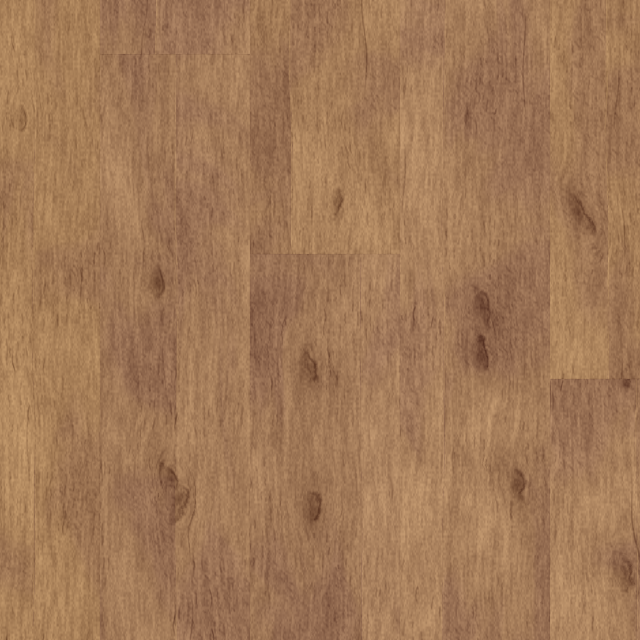
This texture is drawn by a WebGL 2 fragment shader. Its source:

```glsl
#version 300 es
precision highp float;
// Brown oak floorboards running upright, with fibres, pores, knots and hairline cracks.

uniform vec2 u_resolution;
out vec4 fragColor;

const vec3 BASE = vec3(0.648, 0.489, 0.351);
const vec3 TONE_AXIS = vec3(1.0, 0.95, 0.74);    // colour change per unit of tone
const vec3 SHADE_TINT = vec3(-0.002, -0.004, 0.012); // cooler hue of dark patches
const float PLANK_WIDTH = 0.2344;
const float PLANK_START = 0.156;
const float JOINTS[5] = float[5](1.5, 0.915, 0.603, 1.4, 0.408);
const float STRIP_CONTRAST = 0.055;
const float PATCH_CONTRAST = 0.078;
const float FIBRE_CONTRAST = 0.085;
const float GRIT_CONTRAST = 0.085;
const float PORE_DEPTH = 0.085;
const float CRACK_DEPTH = 0.15;
const float SEAM_DEPTH = 0.022;
const float KNOT_SPACING = 0.25;
const float KNOT_CHANCE = 0.6;
const vec2 KNOT_SIZE = vec2(0.013, 0.028);

float hash(vec2 p) {
    vec3 q = fract(vec3(p.xyx) * 0.1031);
    q += dot(q, q.yzx + 33.33);
    return fract((q.x + q.y) * q.z);
}

float valueNoise(vec2 p) {
    vec2 i = floor(p), f = fract(p);
    f = f * f * (3.0 - 2.0 * f);
    return mix(mix(hash(i), hash(i + vec2(1, 0)), f.x),
               mix(hash(i + vec2(0, 1)), hash(i + vec2(1, 1)), f.x), f.y);
}

// Layered, turned and bent sines: soft cloudy patches.
float waves(vec2 p, float seed) {
    float sum = 0.0, amp = 0.5;
    for (int i = 0; i < 6; i++) {
        p = mat2(0.8, 0.6, -0.6, 0.8) * p * 1.6 + seed;
        p += 0.7 * sin(p.yx * 0.9 + 1.7);
        sum += amp * sin(p.x) * cos(p.y);
        amp *= 0.6;
    }
    return sum;
}

// One tapered upright dash in some of the cells of a staggered grid.
float dashes(vec2 p, vec2 cells, float halfWidth, float chance, float seed) {
    vec2 g = p * cells;
    float column = floor(g.x);
    g.y += 9.0 * hash(vec2(column, seed));
    vec2 id = vec2(column, floor(g.y)) + seed;
    vec2 f = fract(g);
    float reach = mix(0.15, 0.48, hash(id + 5.3));
    float centre = mix(0.35, 0.65, hash(id + 11.7)) + 0.06 * sin(f.y * 9.0 + id.x);
    float across = 1.0 - smoothstep(0.0, halfWidth, abs(f.x - centre));
    float along = 1.0 - smoothstep(reach * 0.5, reach, abs(f.y - 0.5));
    return across * along * step(hash(id + 23.1), chance) * mix(0.4, 1.0, hash(id + 31.9));
}

// x: darkness of the knots, y: sideways bend of the grain around them.
vec2 knots(vec2 p, float seed) {
    vec2 result = vec2(0.0);
    float row = floor(p.y / KNOT_SPACING);
    for (float j = -1.0; j <= 1.0; j++) {
        vec2 id = vec2(row + j + 20.0, seed);
        if (hash(id) > KNOT_CHANCE) continue;
        vec2 centre = vec2(PLANK_WIDTH * mix(0.2, 0.8, hash(id + 3.1)),
                           (row + j + hash(id + 7.7)) * KNOT_SPACING);
        vec2 d = p - centre;
        float tilt = mix(-0.2, 0.6, hash(id + 13.3));
        vec2 q = vec2(d.x + tilt * d.y, d.y) / (KNOT_SIZE * mix(0.55, 1.1, hash(id + 17.9)));
        q += 0.55 * vec2(waves(p * 50.0, seed), waves(p * 45.0, seed + 4.0));
        float r2 = dot(q, q), r = sqrt(r2);
        float rim = exp(-22.0 * (r - 0.85) * (r - 0.85)) * smoothstep(-0.6, 0.9, q.x);
        float rings = 0.5 + 0.5 * sin(r * 8.0);
        result.x += 0.08 * exp(-1.6 * r2) + 0.12 * rim
                  + 0.035 * rings * exp(-0.35 * r2) + 0.05 * exp(-0.55 * r);
        result.y += d.x * 0.6 * exp(-0.14 * r2);
    }
    return result;
}

void main() {
    vec2 uv = gl_FragCoord.xy / u_resolution;
    float pixel = 1.0 / u_resolution.y;

    // Plank layout: columns cut by one joint, each plank split into two strips
    float column = floor((uv.x - PLANK_START) / PLANK_WIDTH) + 1.0;
    float localX = uv.x - PLANK_START - (column - 1.0) * PLANK_WIDTH;
    float joint = JOINTS[int(clamp(column, 0.0, 4.0))];
    float seed = column * 3.7 + 19.3 * step(joint, uv.y) + 2.0;
    vec2 p = vec2(localX, uv.y);

    // Grain coordinates, bent by slow sines and by knots
    vec2 knot = knots(p, seed);
    float sway = 0.003 * sin(p.y * 11.0 + seed) + 0.0015 * sin(p.y * 27.0 + p.x * 30.0 + seed * 2.0);
    vec2 grain = vec2(p.x + sway - knot.y + seed, p.y);

    // Broad tones
    float split = PLANK_WIDTH * mix(0.25, 0.75, hash(vec2(seed, 4.0)));
    float side = smoothstep(-0.002, 0.002, localX + 0.5 * sway - split);
    float tone = STRIP_CONTRAST * (mix(hash(vec2(seed, 8.0)), hash(vec2(seed, 9.0)), side) - 0.5);
    float patches = waves(vec2(grain.x * 10.0, p.y * 6.0), seed + 3.0 * side);
    tone += PATCH_CONTRAST * patches;
    float shade = 1.0 - smoothstep(-0.4, 0.05, patches);

    // Growth rings, fibres and fine grit
    float ring = grain.x * 190.0 + 5.0 * waves(vec2(grain.x * 8.0, p.y * 3.0), seed + 6.0);
    tone += 0.005 * (sin(ring) + 0.6 * sin(ring * 2.3 + 1.0));
    tone += FIBRE_CONTRAST * (valueNoise(grain * vec2(270.0, 32.0)) - 0.5);
    tone += FIBRE_CONTRAST * 0.4 * (valueNoise(grain * vec2(120.0, 9.0) + 40.0) - 0.5);
    tone += GRIT_CONTRAST * (valueNoise(uv * vec2(470.0, 260.0)) - 0.5);

    // Pores, slanted flecks in the dark patches, ticks and long cracks
    float cluster = 0.3 + 0.7 * smoothstep(-0.25, 0.35, waves(grain * vec2(18.0, 9.0), seed + 9.0));
    tone -= PORE_DEPTH * cluster * dashes(grain, vec2(150.0, 34.0), 0.36, 0.5, 1.0);
    tone -= PORE_DEPTH * 1.2 * cluster * dashes(grain, vec2(70.0, 20.0), 0.2, 0.25, 2.0);
    vec2 slanted = mat2(0.77, -0.64, 0.64, 0.77) * grain;
    tone -= 0.055 * shade * dashes(slanted + 5.0, vec2(130.0, 48.0), 0.4, 0.5, 3.0);
    tone -= CRACK_DEPTH * cluster * dashes(grain, vec2(36.0, 16.0), 0.08, 0.09, 6.0);
    tone -= CRACK_DEPTH * 0.8 * dashes(grain, vec2(22.0, 4.5), 0.05, 0.1, 4.0);
    tone -= knot.x;

    // Seams between planks
    float edge = min(localX, PLANK_WIDTH - localX);
    float seamWidth = max(0.0016, pixel);
    tone -= SEAM_DEPTH * (1.0 - smoothstep(0.0, seamWidth, edge));
    tone -= 1.7 * SEAM_DEPTH * (1.0 - smoothstep(0.0, seamWidth, abs(uv.y - joint)));

    vec3 colour = BASE + TONE_AXIS * tone + SHADE_TINT * (shade - 0.4);
    colour += vec3(0.004, 0.004, -0.016) * (hash(vec2(seed, 15.0)) - 0.5);
    fragColor = vec4(clamp(colour, 0.0, 1.0), 1.0);
}
```
